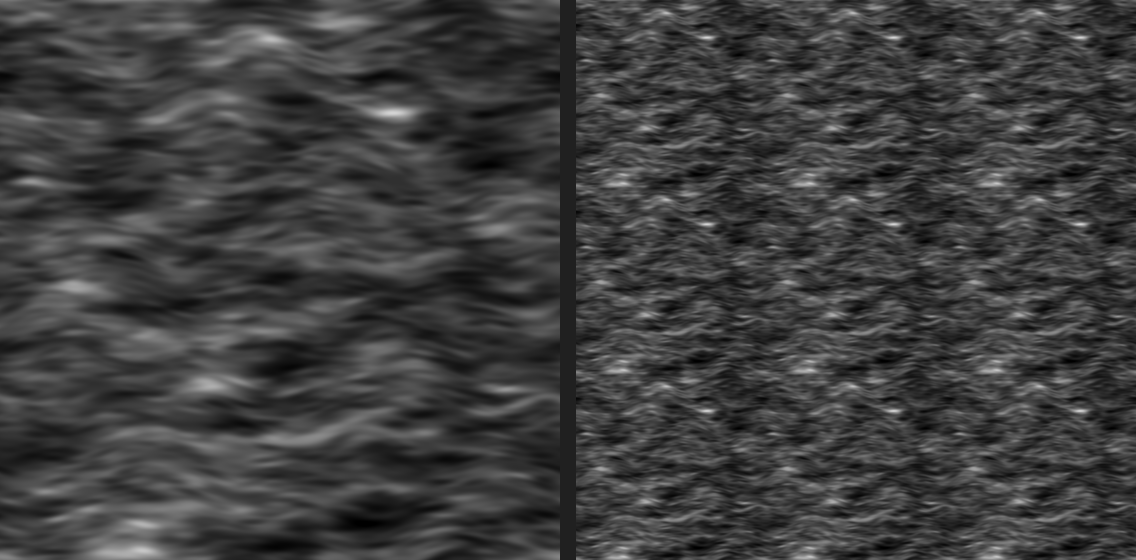
Left: one tile. Right: repeated 3 by 3.
A Shadertoy shader for this texture:

```glsl
const float TAU = 6.2831853;

// Tone
const float BASE_GREY = 0.243;
const float HIGHLIGHT_BOOST = 0.85;

// Streak layers: whole columns and rows of cells, then strength
const int LAYERS = 4;
const vec3 LAYER[LAYERS] = vec3[LAYERS](
    vec3( 4.0,  6.0, 0.078),
    vec3( 6.0, 18.0, 0.094),
    vec3(10.0, 40.0, 0.122),
    vec3(19.0, 78.0, 0.078));

// Grain shape
const int GRAINS_PER_CELL = 2;
const float GRAIN_TIGHTNESS = 1.3;
const float GRAIN_TILT = 0.6;

// Gentle bending of the streaks
const float BEND = 0.006;

// Integer hash giving three values from 0 to 1
vec3 hash3(uvec3 v) {
    v = v * 1664525u + 1013904223u;
    v.x += v.y * v.z; v.y += v.z * v.x; v.z += v.x * v.y;
    v ^= v >> 16u;
    v.x += v.y * v.z; v.y += v.z * v.x; v.z += v.x * v.y;
    return vec3(v >> 8u) / 16777216.0;
}

// Soft sheared spot that fades to zero at its rim
float softGrain(vec2 offset, float tilt) {
    offset.y += tilt * offset.x;
    float falloff = max(0.0, 1.0 - GRAIN_TIGHTNESS * dot(offset, offset));
    return falloff * falloff * falloff;
}

// Wrapping cellular noise: light and dark grains scattered over a grid
float grainNoise(vec2 uv, vec2 cells, int layer) {
    vec2 p = uv * cells;
    vec2 home = floor(p);
    float sum = 0.0;
    for (int y = -1; y <= 1; y++)
    for (int x = -1; x <= 1; x++) {
        vec2 cell = home + vec2(x, y);
        uvec2 wrapped = uvec2(mod(cell, cells) + 0.5);
        for (int i = 0; i < GRAINS_PER_CELL; i++) {
            uint seed = uint(layer * 16 + i * 2);
            vec3 place = hash3(uvec3(wrapped, seed));
            float tilt = GRAIN_TILT * (2.0 * hash3(uvec3(wrapped, seed + 1u)).x - 1.0);
            sum += (2.0 * place.z - 1.0) * softGrain(p - cell - place.xy, tilt);
        }
    }
    return sum;
}

// Layered sines with whole frequencies, so the bend wraps too
float bend(vec2 uv) {
    return BEND * (sin(TAU * (2.0 * uv.x + uv.y))
                 + 0.7 * sin(TAU * (3.0 * uv.x - 2.0 * uv.y) + 1.7)
                 + 0.4 * sin(TAU * (5.0 * uv.x + 4.0 * uv.y) + 4.1));
}

void mainImage(out vec4 fragColor, in vec2 fragCoord) {
    vec2 uv = fragCoord / iResolution.xy;
    uv.y += bend(uv);

    // Sum from broad patches to fine streaks
    float relief = 0.0;
    for (int i = 0; i < LAYERS; i++)
        relief += LAYER[i].z * grainNoise(uv, LAYER[i].xy, i);

    // Lift the highlights, soften the shadows
    float grey = BASE_GREY + relief + HIGHLIGHT_BOOST * relief * relief;
    fragColor = vec4(vec3(clamp(grey, 0.0, 1.0)), 1.0);
}
```
